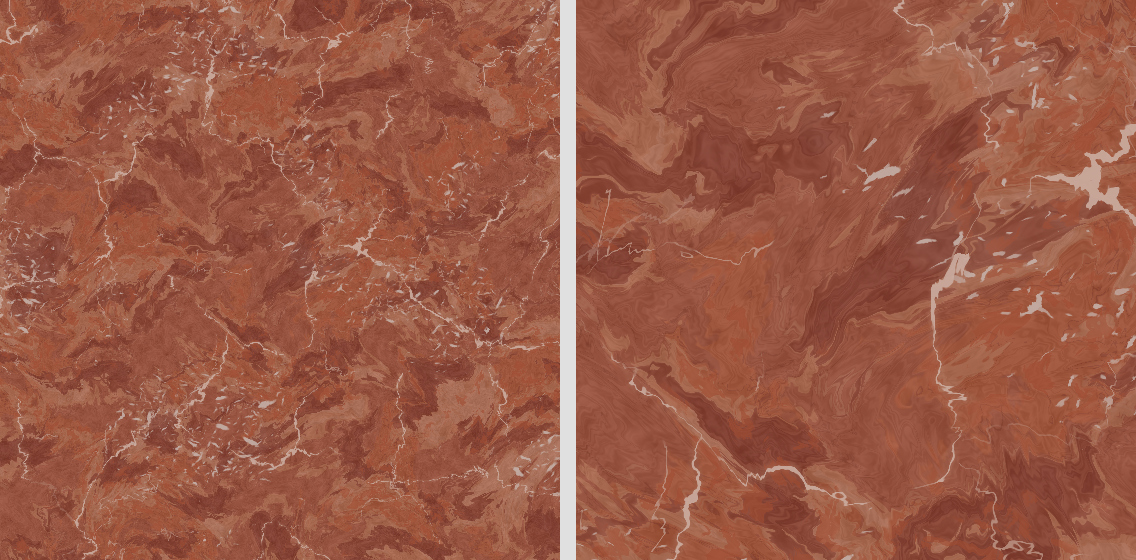
Left, the full canvas; right, a detail of the centre.
Reproduce this texture procedurally as a Shadertoy shader.

```glsl
// Polished red marble: swirling rust strata, pale branching veins and clustered chips.

vec2 hash2(vec2 p) {
    vec3 q = fract(p.xyx * vec3(.1031, .1030, .0973));
    q += dot(q, q.yzx + 33.33);
    return fract((q.xx + q.yz) * q.zy);
}

// Layered sines, turned and bent at every octave; roughly -0.8 to 0.8.
float waves(vec2 p) {
    float sum = 0., amp = .5;
    for (int i = 0; i < 7; i++) {
        p += .5 * sin(p.yx * 1.2 + float(i) * vec2(1.7, 2.3));
        sum += amp * sin(p.x) * cos(p.y);
        p = mat2(.54, .84, -.84, .54) * p * 1.7 + 3.1;
        amp *= .64;
    }
    return sum;
}

// Cellular borders: x = distance to the nearest border, y = random value of that border.
vec2 cellBorder(vec2 p) {
    vec2 cell = floor(p), f = fract(p), nearCell, nearOffset;
    float nearest = 9.;
    for (int y = -1; y <= 1; y++)
    for (int x = -1; x <= 1; x++) {
        vec2 g = vec2(x, y), r = g + hash2(cell + g) - f;
        if (dot(r, r) < nearest) {
            nearest = dot(r, r);
            nearCell = g;
            nearOffset = r;
        }
    }
    vec2 border = vec2(9., 0.);
    for (int y = -2; y <= 2; y++)
    for (int x = -2; x <= 2; x++) {
        vec2 g = nearCell + vec2(x, y), r = g + hash2(cell + g) - f;
        vec2 across = r - nearOffset;
        if (dot(across, across) > 1e-5) {
            float d = dot(.5 * (nearOffset + r), normalize(across));
            if (d < border.x) border = vec2(d, hash2(2. * cell + nearCell + g + 57.).x);
        }
    }
    return border;
}

// Coverage of a line along a border that belongs to the kept share.
float vein(vec2 border, float share, float width, float soft) {
    float kept = 1. - smoothstep(share - .08, share, border.y);
    return kept * (1. - smoothstep(max(width - soft, 0.), width + soft, border.x));
}

// Scattered elongated chips, shrinking away where density is low.
float chips(vec2 p, float scale, float density, float px) {
    p *= scale;
    vec2 cell = floor(p);
    float cover = 0.;
    for (int y = -1; y <= 1; y++)
    for (int x = -1; x <= 1; x++) {
        vec2 id = cell + vec2(x, y), rnd = hash2(id + 11.), kind = hash2(id + 83.);
        float angle = .35 + 2.2 * (kind.x - .5);
        vec2 v = p - id - rnd;
        v = mat2(cos(angle), -sin(angle), sin(angle), cos(angle)) * v;
        vec2 radius = vec2(.14 + .4 * kind.y * kind.y, .05 + .13 * rnd.x * kind.y) * (.3 + .7 * density);
        float d = (length(v / radius) - 1.) * radius.y;
        float present = step(rnd.y, .65 * density);
        cover = max(cover, present * (1. - smoothstep(-px * scale, px * scale, d)));
    }
    return cover;
}

void mainImage(out vec4 fragColor, in vec2 fragCoord) {
    vec2 uv = fragCoord / iResolution.y;
    float px = .6 / iResolution.y;

    // Slanted flow coordinates
    vec2 bend = vec2(waves(uv * 14.), waves(uv * 14. + 31.7));
    vec2 flow = vec2(dot(uv, vec2(.97, .26)), 1.6 * dot(uv, vec2(-.26, .97))) * 21. + bend * 1.7;
    float strata = waves(flow);
    float veil = waves(flow * .9 + bend + 70.);
    float broad = waves(uv * 13. + bend + 140.);
    float grain = waves(uv * 120. + bend * 3.);

    // Clay ground, light clouds and orange stains
    vec3 color = vec3(.59, .325, .248);
    color = mix(color, vec3(.63, .345, .245), .9 * smoothstep(.02, .1, broad + .15 * grain));
    color = mix(color, vec3(.65, .41, .31), .9 * smoothstep(.08, .13, veil + .08 * grain));
    color = mix(color, vec3(.675, .455, .37), .65 * smoothstep(.40, .47, veil));

    // Dark strata with pale rims and inner contour lines
    color = mix(color, vec3(.67, .44, .35), .6 * (1. - smoothstep(.01, .05, abs(strata - .16))));
    color = mix(color, vec3(.53, .27, .21), .9 * smoothstep(.20, .23, strata + .04 * grain));
    color = mix(color, vec3(.485, .235, .19), .55 * smoothstep(.44, .48, strata));
    color = mix(color, vec3(.52, .265, .205), .55 * (1. - smoothstep(.01, .035, abs(veil + .12))));
    color += .018 * sin(strata * 34.) + .04 * grain;

    // Rust speckles gathered in stained areas
    float rust = smoothstep(.24, .32, grain) * smoothstep(-.1, .25, broad);
    color = mix(color, vec3(.62, .29, .185), .6 * rust);

    // Clusters of chips in a faint grey haze
    float cluster = smoothstep(.08, .5, waves(uv * 9. + 215.));
    vec2 ragged = uv + .005 * vec2(grain, strata);
    color = mix(color, vec3(.70, .53, .47), .18 * cluster * smoothstep(-.2, .5, veil));
    float chip = max(chips(ragged, 40., cluster, px), .85 * chips(ragged + 5., 80., cluster, px));
    color = mix(color, vec3(.77, .69, .66), .9 * chip);

    // Long wandering veins with a soft halo
    vec2 crackUv = uv + .028 * vec2(waves(uv * 26. + 9.), waves(uv * 26. + 52.));
    vec2 border = cellBorder(crackUv * 5.5) / vec2(5.5, 1.);
    float swell = waves(uv * 24. + 300.);
    float whole = smoothstep(-.6, -.1, swell);
    float width = .0007 + .0022 * smoothstep(0., .6, swell);
    color = mix(color, vec3(.69, .48, .40), .3 * whole * vein(border, .72, .004, .004));
    color = mix(color, vec3(.79, .67, .62), .92 * whole * vein(border, .72, width, px));

    // Hairline branches
    vec2 branch = cellBorder(crackUv * 11. + 3.7) / vec2(11., 1.);
    float shown = smoothstep(-.25, .1, broad);
    color = mix(color, vec3(.75, .60, .54), .8 * shown * vein(branch, .42, .0007, px));

    fragColor = vec4(clamp(color, 0., 1.), 1.);
}
```
